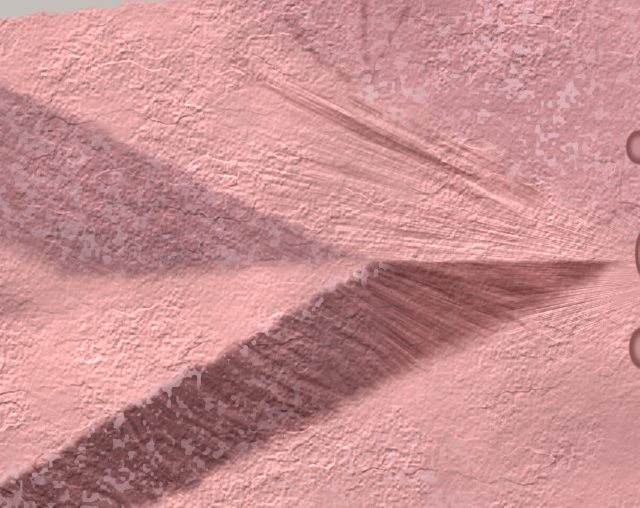
Reproduce this texture procedurally as a Shadertoy shader.

```glsl
// Pink crumbly mineral: two shadowed facets, raked scratches and powdery crust
#define RELIEF 1.25
#define RAKE 0.42
#define POWDER 0.75
#define LIT vec3(0.875, 0.63, 0.63)
#define GLOW vec3(0.94, 0.675, 0.665)
#define MAUVE vec3(0.785, 0.555, 0.575)
#define DUSK vec3(0.65, 0.45, 0.47)
#define DEEP vec3(0.48, 0.30, 0.31)
#define RUST vec3(0.61, 0.37, 0.37)
#define CHALK vec3(0.90, 0.74, 0.765)

float hash(vec2 p) {
    vec3 q = fract(p.xyx * 0.1031);
    q += dot(q, q.yzx + 33.33);
    return fract((q.x + q.y) * q.z);
}
float noise(vec2 p) {
    vec2 i = floor(p), f = fract(p);
    f = f * f * (3.0 - 2.0 * f);
    return mix(mix(hash(i), hash(i + vec2(1, 0)), f.x),
               mix(hash(i + vec2(0, 1)), hash(i + vec2(1, 1)), f.x), f.y);
}
float fbm(vec2 p) {
    float sum = 0.0, amp = 0.5;
    for (int i = 0; i < 5; i++) {
        sum += amp * noise(p);
        p = mat2(1.6, 1.2, -1.2, 1.6) * p + 7.3;
        amp *= 0.5;
    }
    return sum;
}
// Signed distance to a line, positive to the left of a -> b
float side(vec2 p, vec2 a, vec2 b) {
    vec2 d = normalize(b - a);
    return dot(p - a, vec2(-d.y, d.x));
}
float blob(vec2 p, vec2 centre, vec2 radius) {
    vec2 q = (p - centre) / radius;
    return exp(-dot(q, q));
}
// Soft band around a segment
float stroke(vec2 p, vec2 a, vec2 b, float width) {
    vec2 d = b - a;
    float t = clamp(dot(p - a, d) / dot(d, d), 0.0, 1.0);
    return 1.0 - smoothstep(0.2 * width, width, length(p - a - d * t));
}
// Fine grooves running along u, spaced along v
float grooves(float u, float v) {
    return 0.6 * noise(vec2(u * 7.0, v)) + 0.4 * noise(vec2(u * 15.0 + 5.0, v * 2.1)) - 0.5;
}
float fan(vec2 p, vec2 hub, float count) {
    vec2 d = p - hub;
    return grooves(length(d), atan(d.y, abs(d.x) + 0.001) * count);
}
// Crumbs of several sizes and ragged terraces
float height(vec2 p) {
    float plates = fract(fbm(p * vec2(7.0, 11.0) + 3.0) * 4.0);
    float crumbs = smoothstep(0.50, 0.64, fbm(p * 42.0));
    return 0.36 * fbm(p * 27.0) + 0.20 * noise(p * 170.0) + 0.11 * crumbs
         + 0.16 * (smoothstep(0.0, 0.12, plates) - plates);
}
float ring(vec2 p, vec2 centre, float radius) {
    float d = length(p - centre) - radius;
    return exp(-d * d / (0.12 * radius * radius)) * sign(d + 0.5 * radius);
}

void mainImage(out vec4 fragColor, in vec2 fragCoord) {
    vec2 p = fragCoord / iResolution.y;
    float patches = fbm(p * 6.0 + 2.0);
    vec2 q = p + 0.03 * (vec2(fbm(p * 24.0), fbm(p * 24.0 + 40.0)) - 0.48);
    // Broad lit planes
    float right = smoothstep(-0.03, 0.05, side(q, vec2(0.68, 0.84), vec2(1.2, 0.54)));
    vec3 col = mix(LIT, MAUVE, 0.9 * right);
    col = mix(col, GLOW, 0.85 * blob(p, vec2(0.18, 0.30), vec2(0.42, 0.20)));
    col = mix(col, GLOW, 0.4 * blob(p, vec2(0.08, 0.88), vec2(0.3, 0.09)));
    col = mix(col, MAUVE, 0.6 * smoothstep(0.6, 1.2, p.x) * smoothstep(0.38, 0.1, p.y));
    col *= 0.88 + 0.24 * patches;
    // Shadowed facets
    float upper = smoothstep(-0.008, 0.02, -side(q, vec2(0, 0.844), vec2(0.724, 0.487)))
        * smoothstep(-0.025, 0.03, side(q, vec2(0, 0.523), vec2(0.16, 0.445)))
        * smoothstep(-0.018, 0.025, side(q, vec2(0.16, 0.447), vec2(0.72, 0.483)));
    float lower = smoothstep(-0.008, 0.016, -side(q, vec2(0, 0.046), vec2(0.72, 0.475)))
        * smoothstep(-0.005, 0.007, 0.486 - mix(q.y, p.y, 0.6))
        * smoothstep(-0.02, 0.025, side(q, vec2(0.296, 0), vec2(1.234, 0.487)));
    vec3 dark = mix(DEEP, RUST, smoothstep(0.45, 1.05, p.x));
    dark = mix(dark, DUSK, 0.4 * blob(p, vec2(0.62, 0.34), vec2(0.15, 0.1)));
    col = mix(col, DUSK * (0.9 + 0.25 * patches), 0.95 * upper);
    col = mix(col, dark * (0.85 + 0.3 * patches), lower);
    col = mix(col, DUSK, 0.7 * blob(q, vec2(0, 0.40), vec2(0.10, 0.045)));
    // Scratches: fans from two hubs, slanted grooves, and a torn notch
    float band = max(stroke(q, vec2(0.47, 0.86), vec2(0.74, 0.75), 0.04),
                     stroke(q, vec2(0.70, 0.77), vec2(1.02, 0.61), 0.065));
    float rays = blob(p, vec2(0.94, 0.53), vec2(0.28, 0.05)) + blob(p, vec2(1.10, 0.39), vec2(0.14, 0.07))
        + 0.7 * blob(p, vec2(0.62, 0.66), vec2(0.4, 0.11));
    float slant = p.y + 0.5 * p.x, swirl = 0.10 * fbm(p * 5.0);
    float rake = fan(p, vec2(1.4, 0.46), 120.0) * rays * (1.0 - upper);
    rake += grooves(p.x, slant * 110.0) * (band + 0.35 * upper);
    rake += fan(p, vec2(0.45, 0.57), 65.0) * lower * smoothstep(0.66, 0.8, p.x);
    rake += grooves(p.x, (slant + swirl) * 85.0) * lower * smoothstep(0.85, 0.65, p.x);
    col *= 1.0 - 0.10 * band * vec3(0.8, 1.1, 1.1);
    col *= 1.0 + RAKE * rake * vec3(1.2, 1.6, 1.6);
    float notch = stroke(q, vec2(0.57, 0.955), vec2(0.69, 0.83), 0.016)
        + stroke(q, vec2(0.715, 1), vec2(0.722, 0.84), 0.012) + stroke(q, vec2(0.8, 0.98), vec2(0.73, 0.84), 0.01)
        + stroke(q, vec2(0.76, 0.465), vec2(1.05, 0.355), 0.007) + stroke(q, vec2(1.18, 0.56), vec2(1.26, 0.61), 0.01);
    col *= 1.0 - 0.28 * notch * noise(p * 70.0) * vec3(0.7, 1, 1);
    // Relief lit from above, rougher in patches
    float slope = height(p) - height(p + vec2(-0.0015, 0.0035));
    float rough = mix(0.55, 1.5, smoothstep(0.3, 0.65, fbm(p * 9.0 + 31.0))) * (1.0 - 0.4 * smoothstep(1.1, 1.2, p.x));
    col *= 1.0 + RELIEF * rough * clamp(slope, -0.2, 0.2);
    // Powder on crust, facets and ridge
    float crust = blob(p, vec2(0.98, 0.9), vec2(0.1)) + blob(p, vec2(1.06, 0.76), vec2(0.1, 0.12))
        + blob(p, vec2(0.75, 0.81), vec2(0.06, 0.05)) + 0.6 * blob(p, vec2(0.73, 0.05), vec2(0.2, 0.1))
        + 0.6 * upper + 0.6 * lower * smoothstep(0.8, 0.2, p.x) + 0.3 * right + 0.15
        + 0.7 * stroke(p, vec2(0.02, 0.06), vec2(0.74, 0.478), 0.035);
    float flakes = smoothstep(0.53, 0.64, 0.6 * fbm(p * 48.0 + 19.0) + 0.4 * noise(p * 120.0));
    col = mix(col, CHALK * (1.0 - 0.15 * max(upper, lower)), POWDER * flakes * min(crust, 1.0));
    // Bubbles, then pits on the right rim
    col += 0.10 * (ring(p, vec2(0.148, 0.692), 0.015) + ring(p, vec2(0.23, 0.652), 0.009)
        + ring(p, vec2(0.688, 0.443), 0.009) + ring(p, vec2(0.706, 0.463), 0.008));
    float pits = blob(p, vec2(1.258, 0.71), vec2(0.026, 0.034)) + blob(p, vec2(1.27, 0.5), vec2(0.02, 0.05))
        + blob(p, vec2(1.265, 0.315), vec2(0.027, 0.042));
    col = mix(col, mix(RUST * 0.9, MAUVE, smoothstep(0.5, 0.9, pits)), smoothstep(0.3, 0.45, pits));
    // Pale backdrop past the top edge
    float rim = side(q, vec2(0, 0.965), vec2(0.42, 1.003));
    fragColor = vec4(clamp(mix(col, vec3(0.77, 0.75, 0.73), smoothstep(-0.004, 0.008, rim)), 0.0, 1.0), 1);
}
```
